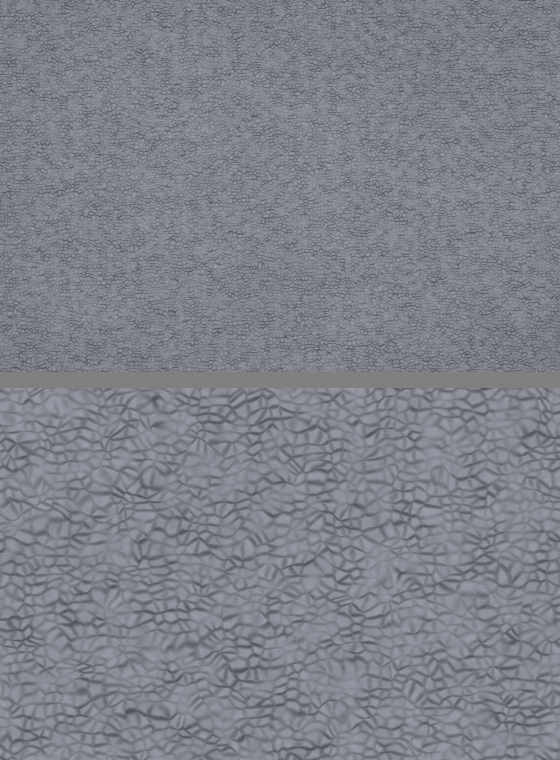
Top, the full canvas; bottom, a detail of the centre.
A WebGL 1 fragment shader for this texture:

```glsl
precision highp float;
// Grey-blue terry fleece: tiny jittered loops in wavering horizontal rows.
// Voronoi cells shape the loops, their borders give the dark creases,
// and soft noise adds brushed patches, fibre grain and edge shading.

uniform vec2 u_resolution;

const vec2 LOOP_DENSITY = vec2(94.0, 110.0);  // loops per canvas height
const vec2 LOOP_JITTER = vec2(0.9, 0.76);
const float CREASE_WIDTH = 0.33;
const float CREASE_DEPTH = 0.155;
const float PILE_LIGHT = 0.552;

float hash(vec2 p) {
  return fract(sin(dot(p, vec2(127.1, 311.7))) * 43758.5453);
}

float valueNoise(vec2 p) {
  vec2 cell = floor(p);
  vec2 f = fract(p);
  vec2 s = f * f * (3.0 - 2.0 * f);
  float low = mix(hash(cell), hash(cell + vec2(1.0, 0.0)), s.x);
  float high = mix(hash(cell + vec2(0.0, 1.0)), hash(cell + 1.0), s.x);
  return mix(low, high, s.y);
}

float fbm(vec2 p) {
  float sum = 0.0;
  float weight = 0.5;
  for (int i = 0; i < 4; i++) {
    sum += weight * valueNoise(p);
    p = p * 2.03 + vec2(17.3, 9.1);
    weight *= 0.5;
  }
  return sum / 0.9375;
}

// Returns border distance, border horizontality and a random loop tone.
vec3 loopCell(vec2 p) {
  vec2 base = floor(p);
  vec2 nearest = vec2(8.0);
  vec2 second = vec2(8.0);
  float tone = 0.0;
  for (int y = -1; y <= 1; y++) {
    for (int x = -1; x <= 1; x++) {
      vec2 id = base + vec2(float(x), float(y));
      vec2 random = vec2(hash(id), hash(id + 57.3));
      vec2 toLoop = id + 0.5 + (random - 0.5) * LOOP_JITTER - p;
      float d = dot(toLoop, toLoop);
      if (d < dot(nearest, nearest)) {
        second = nearest;
        nearest = toLoop;
        tone = hash(id + 113.9);
      } else if (d < dot(second, second)) {
        second = toLoop;
      }
    }
  }
  vec2 across = normalize(second - nearest);
  float border = dot(0.5 * (nearest + second), across);
  return vec3(border, abs(across.y), tone);
}

// Brightness of the looped pile at one point.
float pile(vec2 p) {
  vec2 sway = vec2(valueNoise(p * 58.0), valueNoise(p * 47.0 + 40.0)) - 0.5;
  vec3 loop = loopCell(p * LOOP_DENSITY + sway * vec2(1.0, 1.2));
  float crease = 1.0 - smoothstep(0.0, CREASE_WIDTH, loop.x);
  float direction = mix(0.55, 1.0, smoothstep(0.2, 0.9, loop.y));
  float openness = mix(0.2, 1.6, valueNoise(p * vec2(78.0, 96.0) + 11.0));
  float shade = -CREASE_DEPTH * crease * direction * openness;
  float grain = valueNoise(p * vec2(230.0, 260.0)) - 0.5;
  return shade + 0.03 * (loop.z - 0.5) + 0.05 * grain;
}

// Broad brushed patches and a gentle darkening toward the sides.
float broadShade(vec2 p, vec2 uv) {
  float patches = fbm(p * vec2(4.0, 5.0) + 4.0) - 0.5;
  float streaks = fbm(p * vec2(10.0, 18.0) + 31.0) - 0.5;
  vec2 offset = uv - vec2(0.45, 0.52);
  return 0.035 * patches + 0.022 * streaks + 0.005 - 0.05 * dot(offset, offset);
}

vec3 fleeceColor(float light) {
  return vec3(light, light + 0.011, light * 1.08 + 0.009);
}

void main() {
  vec2 uv = gl_FragCoord.xy / u_resolution;
  vec2 p = gl_FragCoord.xy / u_resolution.y;

  // Four samples per pixel soften the fine creases.
  float detail = 0.0;
  for (int j = 0; j < 2; j++) {
    for (int i = 0; i < 2; i++) {
      vec2 shift = (vec2(float(i), float(j)) - 0.5) * 0.5;
      detail += 0.25 * pile(p + shift / u_resolution.y);
    }
  }
  float light = PILE_LIGHT + detail + broadShade(p, uv);
  gl_FragColor = vec4(fleeceColor(light), 1.0);
}
```
